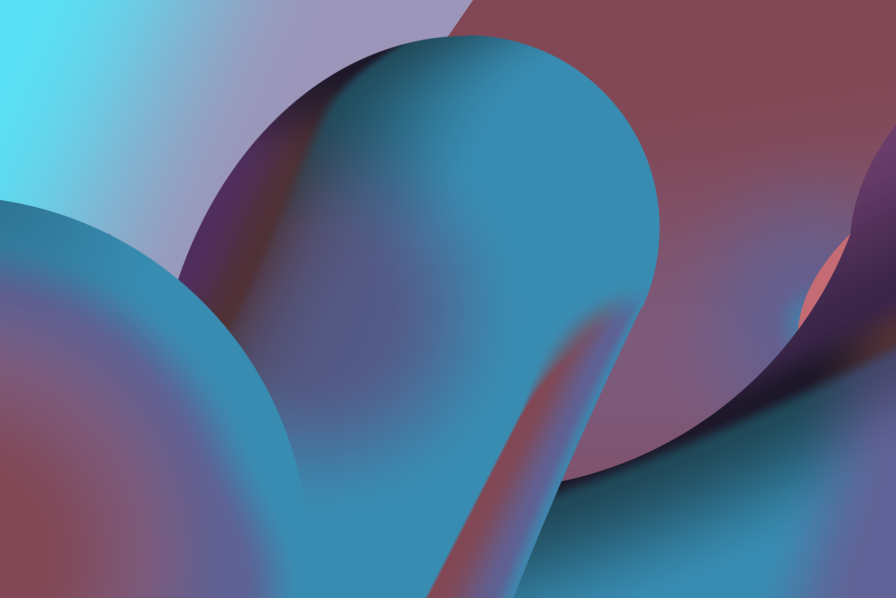
Give the GLSL for this background, as a Shadertoy shader.

```glsl
// Overlapping smooth folded ribbons in blue, violet and maroon with soft creases.

const vec3 CYAN = vec3(0.35, 0.88, 0.96);
const vec3 LILAC = vec3(0.61, 0.59, 0.73);
const vec3 BLUE = vec3(0.22, 0.55, 0.70);
const vec3 TEAL = vec3(0.12, 0.27, 0.33);
const vec3 VIOLET = vec3(0.37, 0.38, 0.58);
const vec3 MAUVE = vec3(0.49, 0.35, 0.48);
const vec3 MAROON = vec3(0.51, 0.28, 0.33);
const vec3 PLUM = vec3(0.31, 0.18, 0.37);
const vec3 BROWN = vec3(0.31, 0.19, 0.21);
const vec3 INK = vec3(0.11, 0.09, 0.16);
const vec3 SALMON = vec3(0.77, 0.42, 0.45);

// Coverage of a signed distance, negative inside.
float fill(float d, float softness) {
    return smoothstep(softness, -softness, d);
}

// Right flank of the central ribbon below its round cap.
float flankX(float y) {
    float s = 0.488 - y;
    return 1.074 - 0.49 * s + 0.1 * s * s;
}

// Central ribbon: wide elliptic shoulder, round cap, slanted flank.
float ribbonDistance(vec2 p) {
    if (p.x < 0.781) {
        vec2 q = vec2(p.x - 0.781, max(p.y - 0.262, 0.0));
        return (length(q / vec2(0.527, 0.678)) - 1.0) * 0.55;
    }
    if (p.y > 0.488) return length(p - vec2(0.781, 0.619)) - 0.322;
    return (p.x - flankX(p.y)) * 0.9;
}

// Lower boundary of the back sheet: an arc that flares outward at the top.
float sheetDistance(vec2 p) {
    float t = p.y - 0.609;
    if (t > 0.0) return p.x - (1.422 + 0.08 * t + 1.85 * t * t);
    return length(p - vec2(0.803, 0.843)) - 0.662;
}

vec3 skyColor(vec2 p) {
    return mix(CYAN, LILAC, smoothstep(0.05, 0.56, p.x + 0.45 * (1.0 - p.y)));
}

vec3 sheetColor(vec2 p) {
    vec3 col = mix(MAROON, MAUVE, smoothstep(0.88, 0.42, p.y + 0.15 * (1.2 - p.x)));
    col = mix(col, MAROON, 0.4 * smoothstep(0.36, 0.16, p.y));
    float glow = length((p - vec2(1.35, 0.46)) * vec2(1.0, 0.8));
    col = mix(col, VIOLET, 0.85 * smoothstep(0.26, 0.02, glow));
    return mix(col, BLUE, 0.7 * smoothstep(0.06, 0.0, glow));
}

// Right fold: dark plum above the crease, shaded blue below it.
vec3 rightFoldColor(vec2 p) {
    float dx = p.x - 1.367;
    float crease = p.y - (0.371 + 0.47 * dx + 0.14 * dx * dx);
    vec3 shadow = mix(INK, BROWN, smoothstep(1.34, 1.5, p.x));
    vec3 upper = mix(shadow, mix(INK, PLUM, 0.6), smoothstep(0.0, 0.08, crease));
    upper = mix(upper, vec3(0.42, 0.24, 0.42), smoothstep(0.05, 0.36, crease));
    vec3 lower = mix(TEAL, BLUE, smoothstep(0.0, 0.27, -crease));
    float side = smoothstep(1.31, 1.49, p.x + 0.3 * max(0.2 - p.y, 0.0));
    lower = mix(lower, VIOLET * mix(0.7, 1.02, smoothstep(0.0, 0.2, -crease)), side);
    lower = mix(shadow, lower, smoothstep(0.0, 0.035, -crease));
    return mix(lower, upper, smoothstep(-0.008, 0.008, crease));
}

vec3 ribbonColor(vec2 p) {
    // Left crease and the shaded face beside it.
    float v = p.y - 0.805;
    float rise = max(v, 0.0);
    float crease = p.x - (0.537 + 0.456 * v + 5.2 * rise * rise);
    vec3 face = mix(BROWN, PLUM, smoothstep(0.0, 0.11, -crease));
    face = mix(face, INK, smoothstep(0.72, 0.9, p.y));

    // Blue front with a violet lobe.
    float shade = smoothstep(-0.05, 0.32, crease + 0.6 * max(0.65 - p.y, 0.0));
    vec3 front = mix(TEAL, BLUE, shade);
    float lobe = smoothstep(0.36, 0.10, length(p - vec2(0.53, 0.48)));
    vec3 lobeColor = mix(vec3(0.33, 0.36, 0.54), BROWN, exp(-max(crease, 0.0) / 0.07));
    front = mix(front, lobeColor, lobe);
    vec3 col = mix(face, front, smoothstep(-0.012, 0.02, crease));

    // Inner fold, crisp at the bottom and fading out at the top.
    float bend = max(p.y - 0.33, 0.0);
    float left = 0.713 + 0.515 * p.y + 1.8 * bend * bend;
    float across = clamp((p.x - left) / max(flankX(p.y) - left, 0.03), 0.0, 1.0);
    float softness = mix(0.004, 0.05, smoothstep(0.3, 0.48, p.y));
    float mask = fill(left - p.x, softness) * smoothstep(0.535, 0.44, p.y);
    vec3 fold = mix(MAROON, VIOLET, smoothstep(0.1, 0.8, across + 0.8 * bend));
    fold = mix(fold, BLUE, 0.8 * smoothstep(0.75, 1.0, across));
    return mix(col, fold, mask);
}

vec3 domeColor(vec2 p, vec2 center) {
    float r = length(p - center);
    vec3 col = mix(MAROON, MAUVE, smoothstep(0.14, 0.36, r));
    col = mix(col, VIOLET, smoothstep(0.30, 0.48, r));
    col = mix(col, BLUE, smoothstep(0.44, 0.55, r - 0.05 * smoothstep(0.25, 0.0, p.y)));
    return col * mix(1.0, 0.82, smoothstep(0.3, -0.05, p.x) * smoothstep(0.4, 0.6, r));
}

void mainImage(out vec4 fragColor, in vec2 fragCoord) {
    vec2 p = fragCoord / iResolution.y;
    float aa = 0.8 / iResolution.y;

    // Layers from back to front.
    vec3 col = skyColor(p);
    col = mix(col, sheetColor(p), fill(0.748 + 0.69 * (p.y - 0.9375) - p.x, aa));
    float u = p.y - 0.443;
    float sliver = 1.334 + 0.055 * u + 2.86 * u * u - p.x;
    col = mix(col, SALMON, fill(sliver, aa) * step(0.0, u + 0.03));
    col = mix(col, rightFoldColor(p), fill(-sheetDistance(p), aa));
    col = mix(col, ribbonColor(p), fill(ribbonDistance(p), aa));
    vec2 center = vec2(-0.088, 0.068);
    col = mix(col, domeColor(p, center), fill(length(p - center) - 0.604, aa));
    fragColor = vec4(col, 1.0);
}
```
